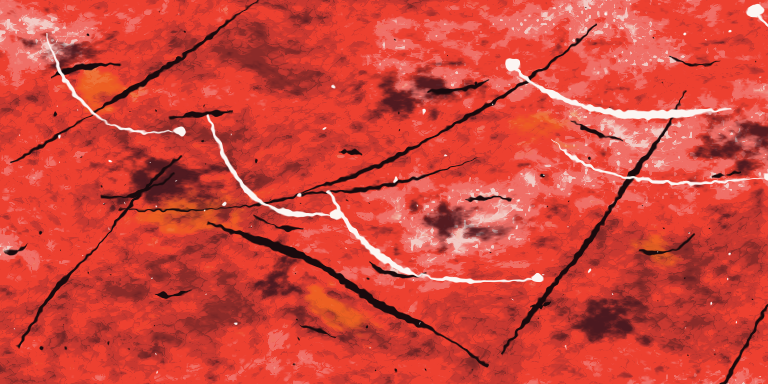
Reproduce this background procedurally as a Shadertoy shader.

```glsl
const vec3 RED = vec3(0.93, 0.25, 0.19), DEEP_RED = vec3(0.79, 0.22, 0.19);
const vec3 PINK = vec3(0.94, 0.43, 0.40), PALE = vec3(0.95, 0.79, 0.77);
const vec3 MAROON = vec3(0.55, 0.17, 0.16), PLUM = vec3(0.27, 0.09, 0.12);
const vec3 ORANGE = vec3(0.93, 0.45, 0.10);
const vec3 INK = vec3(0.10, 0.04, 0.05), WHITE = vec3(0.99, 0.96, 0.95);
const vec2 BROAD_SCALE = vec2(1.8, 5.5), GRAIN_SCALE = vec2(24.0, 36.0);
const vec2 CRACKLE_SCALE = vec2(34.0, 48.0);
const float SPLATTER_SCALE = 16.0, FLECK_SCALE = 95.0;
const float NOISE_SPREAD = 0.12, GOLDEN = 0.618;
const int SEGMENTS = 12, SWEEPS = 7, FLICKS = 16, DRIPS = 6;

float hash(vec2 p) {
    return fract(sin(dot(p, vec2(127.1, 311.7))) * 43758.5453);
}
float noise(vec2 p) {
    vec2 i = floor(p), f = fract(p);
    f = f * f * (3.0 - 2.0 * f);
    return mix(mix(hash(i), hash(i + vec2(1, 0)), f.x),
               mix(hash(i + vec2(0, 1)), hash(i + vec2(1, 1)), f.x), f.y);
}
vec2 noise2(vec2 p) {
    return vec2(noise(p), noise(p + 31.0)) - 0.5;
}
// Layered noise scaled to about unit deviation
float fbm(vec2 p) {
    float sum = 0.0, amp = 0.5;
    for (int i = 0; i < 4; i++, p = p * 2.03 + 17.3, amp *= 0.5) sum += amp * noise(p);
    return (sum / 0.9375 - 0.5) / NOISE_SPREAD;
}
// x: gap to the nearest cell border, y: random value of the cell
vec2 crackle(vec2 p) {
    float near = 9.0, second = 9.0, id = 0.0;
    for (int k = 0; k < 9; k++) {
        vec2 cell = floor(p) + vec2(k % 3 - 1, k / 3 - 1);
        float d = length(cell + vec2(hash(cell), hash(cell + 53.7)) - p);
        second = min(second, max(d, near));
        if (d < near) { near = d; id = hash(cell + 91.3); }
    }
    return vec2(second - near, id);
}
// Soft clouds spread evenly across the width
float clouds(vec2 p, float width, int count, vec2 size, float seed) {
    float sum = 0.0;
    for (int i = 0; i < count; i++) {
        float n = float(i);
        vec2 centre = vec2((n + 0.2 + 0.6 * hash(vec2(n, seed))) / float(count) * width,
                           0.1 + 0.8 * fract(n * GOLDEN + seed * 0.37));
        vec2 d = (p - centre) / (size * mix(0.7, 1.3, hash(vec2(n, seed + 1.0))));
        sum += exp(-dot(d, d));
    }
    return sum;
}
// Distance to a curved brush line of uneven thickness
float brushLine(vec2 p, vec2 a, vec2 b, vec2 c, float thickness, float seed) {
    float best = 9.0, along = 0.0;
    vec2 prev = a;
    for (int i = 1; i <= SEGMENTS; i++) {
        float t = float(i) / float(SEGMENTS);
        vec2 next = mix(mix(a, b, t), mix(b, c, t), t), d = next - prev;
        float h = clamp(dot(p - prev, d) / dot(d, d), 0.0, 1.0);
        float dist = length(p - prev - d * h);
        if (dist < best) { best = dist; along = t + (h - 1.0) / float(SEGMENTS); }
        prev = next;
    }
    float taper = smoothstep(0.0, 0.2, along) * smoothstep(1.0, 0.7, along);
    return best - thickness * (0.25 + 1.4 * noise(vec2(along * 7.0, seed)) * (0.3 + 0.7 * taper));
}
float inkMarks(vec2 p, float width, int count, vec2 lengths, vec2 angles, float thickness, float seed) {
    float d = 9.0;
    for (int i = 0; i < count; i++) {
        float n = float(i), r = hash(vec2(n, seed + 1.0));
        vec2 mid = vec2((n + hash(vec2(n, seed))) / float(count) * width,
                        0.12 + 0.76 * fract(n * GOLDEN + 0.3));
        float angle = mix(angles.x, angles.y, hash(vec2(n, seed + 2.0))) * (r > 0.78 ? -0.6 : 1.0);
        vec2 reach = 0.5 * vec2(cos(angle), sin(angle)) * mix(lengths.x, lengths.y, hash(vec2(n, seed + 3.0)));
        vec2 bend = vec2(reach.y, -reach.x) * mix(-0.4, 0.6, hash(vec2(n, seed + 4.0)));
        d = min(d, brushLine(p, mid - reach, mid + bend, mid + reach, thickness * mix(0.6, 1.4, r), n + seed));
    }
    return d;
}
// Sagging white trails that hang from or end in a bead
float whiteDrips(vec2 p, float width) {
    float d = 9.0;
    for (int i = 0; i < DRIPS; i++) {
        float n = float(i), r = hash(vec2(n, 41.0));
        vec2 start = vec2((n + 0.7 * r) / float(DRIPS) * width + 0.1, 0.42 + 0.55 * fract(n * GOLDEN + 0.9));
        vec2 span = vec2(mix(0.35, 0.65, hash(vec2(n, 42.0))), -mix(0.04, 0.32, hash(vec2(n, 43.0))));
        vec2 sag = start + vec2(0.3 * span.x, span.y - 0.05), bead = r > 0.5 ? start : start + span;
        d = min(d, brushLine(p, start, sag, start + span, mix(0.003, 0.008, r), n + 60.0));
        d = min(d, length((p - bead) * vec2(0.85, 1.1)) - mix(0.011, 0.019, r));
    }
    return d;
}
float splatter(vec2 p, float seed) {
    vec2 cell = floor(p * SPLATTER_SCALE);
    vec2 centre = cell + 0.3 + 0.4 * vec2(hash(cell + seed), hash(cell + seed + 7.0));
    float r = (hash(cell + seed + 13.0) - 0.86) / 0.14;
    return length(p - centre / SPLATTER_SCALE) - (r > 0.0 ? mix(0.001, 0.006, r * r * r) : -1.0);
}
void mainImage(out vec4 fragColor, in vec2 fragCoord) {
    vec2 p = fragCoord / iResolution.y, warp = noise2(p * 5.0);
    float width = iResolution.x / iResolution.y, soft = 0.9 / iResolution.y;
    // Streaked ground with a scaly skin: seams dark on red, pale on pink
    float broad = fbm((p + 0.1 * warp) * BROAD_SCALE + 3.0);
    float grain = fbm((p + 0.05 * warp) * GRAIN_SCALE);
    vec2 scales = crackle((p + 0.04 * warp) * CRACKLE_SCALE + 0.35 * grain);
    float seam = 1.0 - smoothstep(0.02, 0.25, scales.x), bright = smoothstep(0.0, 1.2, broad);
    float fleck = smoothstep(0.72, 0.92, noise(p * FLECK_SCALE)) * bright;
    float tone = 0.6 + 0.7 * broad + 0.5 * grain + 0.5 * (scales.y - 0.5)
               + seam * mix(-0.5, 0.4, bright) + 1.3 * fleck + 0.2 * (1.0 - 2.0 * p.x / width);
    vec3 col = mix(MAROON, DEEP_RED, smoothstep(-1.8, -0.7, tone));
    col = mix(col, RED, smoothstep(-0.5, 0.15, tone));
    col = mix(col, PINK, smoothstep(0.9, 1.6, tone));
    col = mix(col, PALE, smoothstep(2.1, 3.2, tone));
    // Orange glow and plum stains
    float glow = clouds(p + 0.1 * warp, width, 5, vec2(0.1, 0.06), 5.0);
    col = mix(col, ORANGE, 0.6 * smoothstep(0.4, 1.1, glow + 0.2 * grain));
    float stain = clouds(p + 0.1 * warp, width, 7, vec2(0.15, 0.07), 8.0);
    col = mix(col, PLUM, 0.9 * smoothstep(0.35, 1.2, stain - 0.25 * grain));
    // Ink lines below, white paint on top
    vec2 rough = p + 0.03 * warp + 0.008 * noise2(p * 80.0);
    float ink = inkMarks(rough, width, SWEEPS, vec2(0.45, 0.95), vec2(0.05, 1.15), 0.005, 20.0);
    ink = min(ink, inkMarks(rough, width, FLICKS, vec2(0.05, 0.2), vec2(-0.5, 0.4), 0.004, 30.0));
    col = mix(col, INK, smoothstep(soft, -soft, min(ink, splatter(rough, 70.0))));
    float paint = min(whiteDrips(rough, width), splatter(rough, 80.0));
    fragColor = vec4(mix(col, WHITE, smoothstep(soft, -soft, paint)), 1.0);
}
```
